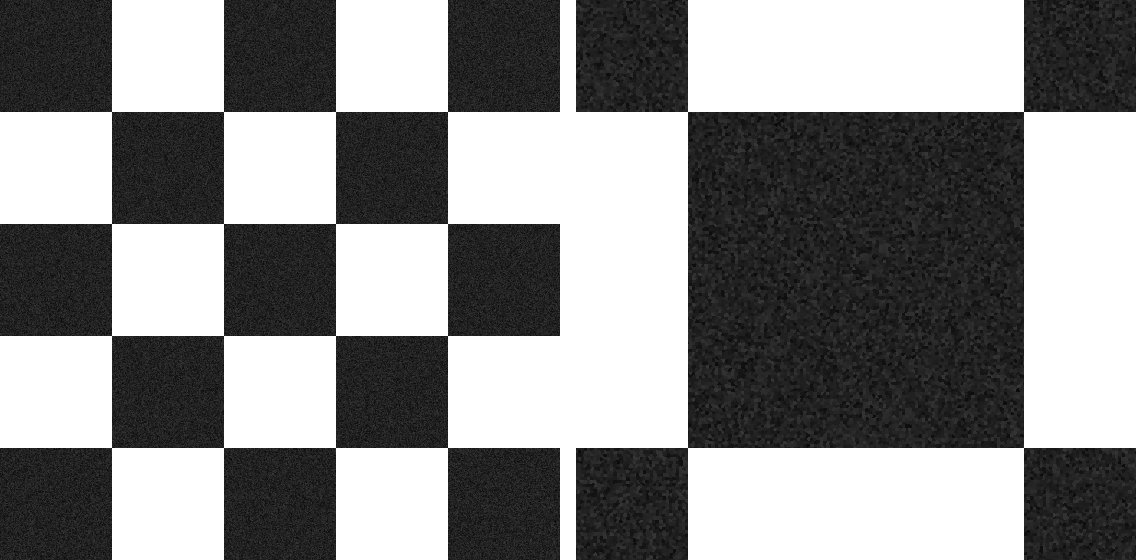
Left, the full canvas; right, a detail of the centre.
A Shadertoy shader for this pattern:

```glsl
// Black and white checkerboard whose dark squares carry a fine grey grain.
#define SQUARES 5.0
#define GRAINS 512.0
#define GRAIN_AMOUNT 0.085
#define DARK_TONE 0.13
#define LIGHT_TONE 1.0

vec2 hash22(vec2 p) {
    vec3 q = fract(p.xyx * vec3(0.1031, 0.1030, 0.0973));
    q += dot(q, q.yzx + 33.33);
    return fract((q.xx + q.yz) * q.zy);
}

// Cellular noise: random tone of the nearest jittered point, from -1 to 1
float cellTone(vec2 p) {
    vec2 cell = floor(p);
    vec2 nearest = cell;
    float best = 8.0;
    for (int y = -1; y <= 1; y++) {
        for (int x = -1; x <= 1; x++) {
            vec2 id = cell + vec2(x, y);
            vec2 offset = id + 0.2 + 0.6 * hash22(id) - p;
            float dist = dot(offset, offset);
            if (dist < best) {
                best = dist;
                nearest = id;
            }
        }
    }
    vec2 tone = hash22(nearest + 71.7);
    return tone.x + tone.y - 1.0;
}

// 1 on dark squares, 0 on light ones, with edges one pixel soft
float checker(vec2 p, vec2 pixel) {
    vec2 wave = 0.5 - abs(mod(p + 0.5, 2.0) - 1.0);
    vec2 side = clamp(wave / (0.5 * pixel), -1.0, 1.0);
    return 0.5 + 0.5 * side.x * side.y;
}

void mainImage(out vec4 fragColor, in vec2 fragCoord) {
    vec2 uv = fragCoord / iResolution.xy;
    float dark = checker(uv * SQUARES, SQUARES / iResolution.xy);

    // Grain on the dark squares only
    float grainy = DARK_TONE + GRAIN_AMOUNT * cellTone(uv * GRAINS);
    fragColor = vec4(vec3(mix(LIGHT_TONE, grainy, dark)), 1.0);
}
```
